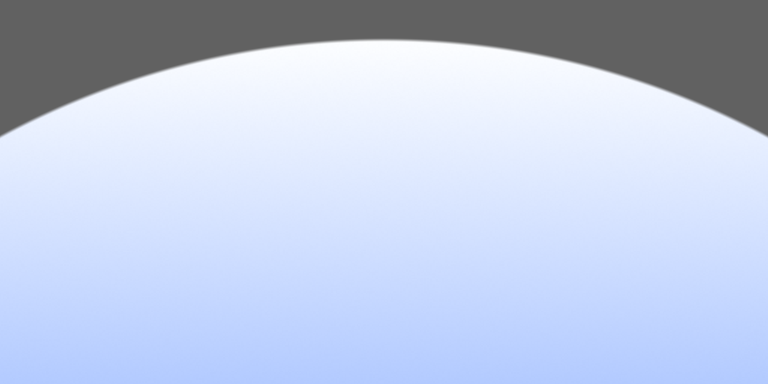
Reproduce this background procedurally as a Shadertoy shader.

```glsl
#define BACKDROP vec3(0.38)
#define LOW_COLOR vec3(0.70, 0.793, 1.0)
#define HIGH_COLOR vec3(0.99, 0.995, 1.0)
#define DOME_TOP 0.896
#define DOME_RADIUS 2.106
#define EDGE_SOFTNESS 0.006
#define GRAIN_CELLS 256.0
#define GRAIN_AMOUNT 0.006

float hash(vec2 p) {
    return fract(sin(dot(p, vec2(12.9898, 78.233))) * 43758.5453);
}

// Signed distance to the large disc, negative inside
float domeDistance(vec2 p) {
    return length(p - vec2(0.0, DOME_TOP - DOME_RADIUS)) - DOME_RADIUS;
}

void mainImage(out vec4 fragColor, in vec2 fragCoord) {
    // x is centred, y runs from 0 at the bottom to 1 at the top
    vec2 p = vec2(fragCoord.x - 0.5 * iResolution.x, fragCoord.y) / iResolution.y;

    // Vertical gradient with faint grain
    vec3 dome = mix(LOW_COLOR, HIGH_COLOR, clamp(p.y / DOME_TOP, 0.0, 1.0));
    dome += GRAIN_AMOUNT * (hash(floor(p * GRAIN_CELLS)) - 0.5);

    // Soft rim, never thinner than a pixel
    float rim = max(EDGE_SOFTNESS, 1.0 / iResolution.y);
    float coverage = 1.0 - smoothstep(-rim, rim, domeDistance(p));

    fragColor = vec4(mix(BACKDROP, dome, coverage), 1.0);
}
```
